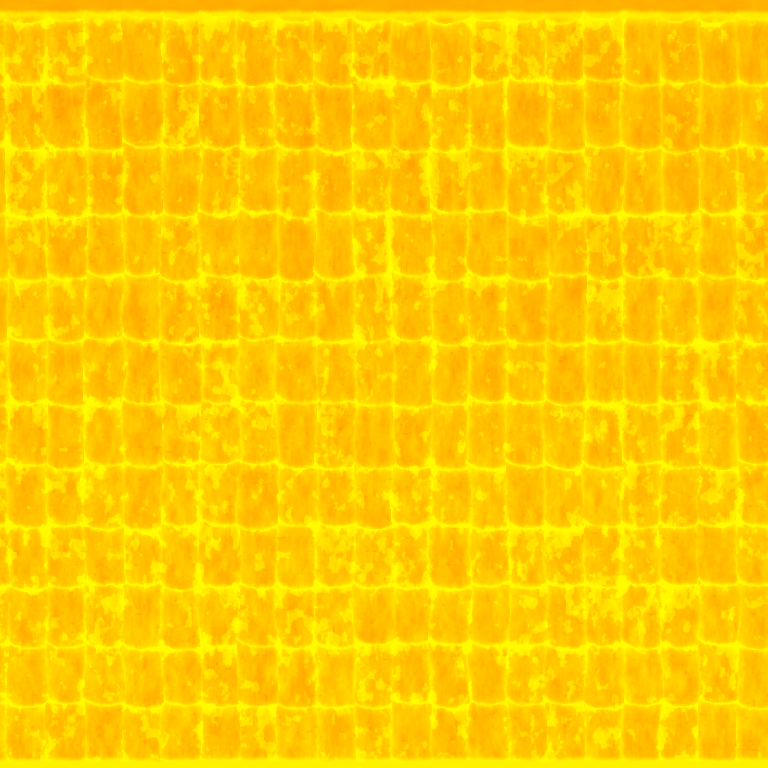
Write a Shadertoy shader that draws this texture.

```glsl
// Sheet of worn amber tiles, 20 columns by 12 rows, with glowing yellow seams.
#define COLUMNS 20.0
#define ROWS 12.0
#define COLUMN_START 0.0105
#define TOP_MARGIN 0.0195
#define TOP_ROW_HEIGHT 0.0872
#define ROW_SHRINK 0.00052
#define SEAM_JITTER 0.10
#define SEAM_WIDTH 0.030
#define JOINT_WIDTH 0.048
#define STAIN 0.20
#define WEAR 0.13

float hash(vec2 p) {
    return fract(sin(dot(p, vec2(127.1, 311.7))) * 43758.5453);
}

float noise(vec2 p) {
    vec2 i = floor(p), f = fract(p);
    f = f * f * (3.0 - 2.0 * f);
    return mix(mix(hash(i), hash(i + vec2(1, 0)), f.x),
               mix(hash(i + vec2(0, 1)), hash(i + vec2(1, 1)), f.x), f.y);
}

float fbm(vec2 p) {
    float sum = 0.0, amp = 0.5;
    for (int i = 0; i < 4; i++) {
        sum += amp * noise(p);
        p = p * 2.03 + 17.3;
        amp *= 0.5;
    }
    return sum / 0.9375;
}

float bell(float d, float width) {
    return exp(-d * d / (width * width));
}

// Row coordinate counted from the top; rows get shorter further down.
float rowCoord(float depth) {
    float a = TOP_ROW_HEIGHT;
    return (a - sqrt(a * a - 4.0 * ROW_SHRINK * (depth - TOP_MARGIN))) / (2.0 * ROW_SHRINK);
}

// Height of one tile's upper seam: jittered, slanted, sagging, raised at the left.
float seamHeight(float column, float row, float u) {
    vec2 id = vec2(column, row);
    float h = SEAM_JITTER * (hash(id + 3.1) - 0.5);
    h += 0.07 * (hash(id + 8.7) - 0.3) * (u - 0.5);
    h += 0.045 * sin(3.14159 * clamp(u, 0.0, 1.0)) - 0.05 * exp(-9.0 * max(u, 0.0));
    if (row < 0.5) h += 0.13 * (1.0 - u) * hash(id + 5.3);
    return row > ROWS - 0.5 ? h * 0.5 : h;
}

void mainImage(out vec4 fragColor, in vec2 fragCoord) {
    vec2 p = fragCoord / iResolution.xy;
    float depth = 1.0 - p.y;
    float x = (p.x - COLUMN_START) * COLUMNS;
    float v = rowCoord(depth);

    // Nearest vertical joint, wandering a little from row to row
    float joint = floor(x + 0.5);
    float wander = 0.13 * (noise(vec2(joint * 7.0, v * 1.3)) - 0.5)
                 + 0.08 * (hash(vec2(joint, floor(v))) - 0.5)
                 + 0.03 * (noise(vec2(joint * 5.0, v * 9.0)) - 0.5);
    float dx = x - joint - wander;
    float column = dx > 0.0 ? joint : joint - 1.0;
    float u = x - column;

    // Tile row, with distances to the seams above and below
    float nearest = floor(v + 0.5);
    float row = v > nearest + seamHeight(column, nearest, u) ? nearest : nearest - 1.0;
    float ripple = 0.025 * (noise(vec2(x * 8.0, row)) - 0.5);
    float above = v - row - seamHeight(column, row, u) + ripple;
    float below = row + 1.0 + seamHeight(column, row + 1.0, u) - v + ripple;
    vec2 tile = vec2(column, row);
    float seed = hash(tile + 21.0);

    // Tile body: overall gradient, tile tone, vertical stains, fine grain
    float green = mix(0.716, 0.764, smoothstep(0.0, 0.75, depth));
    green += 0.028 * (seed - 0.5) + 0.02 * (0.5 - u);
    green += STAIN * (fbm(vec2(x * 4.5, v * 3.2) + seed * 40.0) - 0.5);
    green += 0.07 * (fbm(vec2(x * 12.0, v * 6.0) + seed * 70.0) - 0.5);
    green += 0.03 * (noise(p * 260.0) - 0.5);
    green -= 0.06 * smoothstep(0.86, 0.97, noise(p * 170.0 + 9.0));

    // Yellow wear, gathered under the upper seam and along the joints
    float worn = fbm(p * vec2(85.0, 65.0) + 4.0) + 0.16 * exp(-6.0 * max(above, 0.0))
               + 0.24 * (hash(tile + 47.0) - 0.6) + 0.06 * bell(dx, 0.18);
    green += WEAR * smoothstep(0.60, 0.76, worn);

    // Joints and seams: a narrow line within a soft glow
    float fade = 0.6 + 0.8 * noise(vec2(joint * 3.0, v * 4.0));
    green += fade * (0.055 * bell(dx, JOINT_WIDTH) + 0.045 * bell(dx, 0.15));
    float shine = 0.75 + 0.5 * noise(vec2(x * 3.0, row * 5.0));
    green += shine * (0.12 * bell(above, SEAM_WIDTH) + 0.06 * bell(above, 0.12));
    green += shine * (0.12 * bell(below, SEAM_WIDTH) + 0.06 * bell(below, 0.08));
    green += row < 0.5 ? 0.08 * exp(-9.0 * max(above, 0.0)) * (1.0 - 0.6 * u) : 0.0;

    // Orange strip and bright edge at the top, bright edge at the bottom
    float edge = depth + 0.006 * (fbm(p * vec2(45.0, 20.0)) - 0.5);
    float strip = 0.69 + 0.09 * (fbm(p * vec2(50.0, 110.0)) - 0.5);
    green = mix(green, 0.93, bell(edge - 0.020, 0.007) * 0.85);
    green = mix(strip, green, smoothstep(0.010, 0.018, edge));
    green = mix(green, 0.95, smoothstep(0.984, 0.993, edge));

    fragColor = vec4(1.0, clamp(green, 0.62, 0.98), 0.0, 1.0);
}
```
